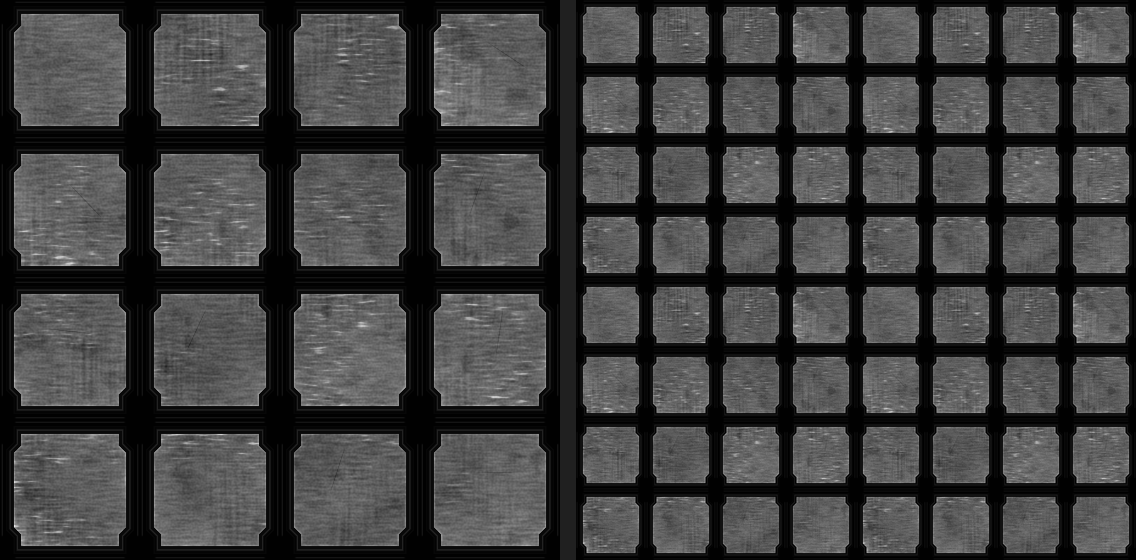
Left: one tile. Right: repeated 2 by 2.
Write a Shadertoy shader that draws this pattern.

```glsl
vec2 hash2(vec2 p) {
    vec3 q = fract(vec3(p.xyx) * vec3(0.1031, 0.1030, 0.0973));
    q += dot(q, q.yzx + 33.33);
    return fract((q.xx + q.yz) * q.zy);
}

float corner(vec2 i, vec2 f, vec2 o, vec2 period, float seed) {
    float a = 6.2831853 * hash2(mod(i + o, period) + seed).x;
    return dot(vec2(cos(a), sin(a)), f - o);
}

// Gradient noise that wraps over the canvas, freq in whole cells
float noise(vec2 uv, vec2 freq, float seed) {
    vec2 p = uv * freq, i = floor(p), f = p - i;
    vec2 u = f * f * f * (f * (f * 6.0 - 15.0) + 10.0);
    return mix(mix(corner(i, f, vec2(0, 0), freq, seed), corner(i, f, vec2(1, 0), freq, seed), u.x),
               mix(corner(i, f, vec2(0, 1), freq, seed), corner(i, f, vec2(1, 1), freq, seed), u.x), u.y);
}

float fbm(vec2 uv, float freq, float seed) {
    float sum = 0.0, amp = 1.0;
    for (int k = 0; k < 5; k++) {
        sum += amp * noise(uv, vec2(freq), seed + float(k) * 17.0);
        freq *= 2.0;
        amp *= 0.6;
    }
    return sum;
}

// Square with stepped, chamfered corners; negative inside
float panelDistance(vec2 p) {
    vec2 q = abs(p);
    float box = max(q.x, q.y) - 0.401;
    float notch = min(q.x - 0.349, (q.x + q.y - 0.667) * 0.7071);
    return max(box, notch);
}

float stroke(float d, float halfWidth, float px) {
    return 1.0 - smoothstep(halfWidth, halfWidth + px, abs(d));
}

float brushedMetal(vec2 uv, vec2 p, vec2 id) {
    vec2 r = hash2(id + 71.0);
    float clouds = fbm(uv, 7.0, 3.0);
    float wear = fbm(uv, 6.0, 131.0);
    float brush = noise(uv, vec2(22, 190), 211.0) + 0.7 * noise(uv, vec2(52, 236), 307.0);
    float upright = noise(uv, vec2(150, 9), 401.0);
    float grain = noise(uv, vec2(230), 503.0);

    float tone = 0.375 + 0.05 * (r.x - 0.5) - 0.05 * p.y;
    tone += 0.085 * clouds + 0.07 * grain;
    tone += brush * (0.085 + 0.07 * smoothstep(-0.2, 0.5, wear));
    tone += upright * 0.12 * smoothstep(-0.1, 0.5, noise(uv, vec2(9, 5), 607.0));

    // Worn highlights and dark stains
    tone += 0.24 * smoothstep(0.25, 0.7, brush) * smoothstep(0.0, 0.5, wear);
    tone -= 0.07 * smoothstep(0.25, 0.7, fbm(uv, 14.0, 701.0));

    // An occasional long scratch
    vec2 dir = vec2(cos(r.x * 6.2832), sin(r.x * 6.2832));
    vec2 s = p - (r - 0.5) * 0.3;
    float scratch = smoothstep(0.006, 0.001, abs(dot(s, vec2(-dir.y, dir.x)))) * smoothstep(0.2, 0.1, abs(dot(s, dir)));
    return tone - 0.07 * scratch * step(0.65, r.y);
}

void mainImage(out vec4 fragColor, in vec2 fragCoord) {
    vec2 uv = fragCoord / iResolution.xy;
    vec2 id = mod(floor(uv * 4.0), 4.0);
    vec2 p = fract(uv * 4.0) - 0.5;
    float px = 4.0 / min(iResolution.x, iResolution.y);
    float d = panelDistance(p);

    // Frame: sloped shoulder and thin ridge around each panel
    float tone = 0.005 + 0.03 * (1.0 - smoothstep(0.03, 0.045, d));
    tone += 0.10 * stroke(d - 0.027, 0.001, px);
    tone += 0.025 * stroke(d - 0.05, 0.001, px);

    // Paired grooves along the gaps, fading out at the crossings
    vec2 gap = 0.5 - abs(p);
    float rails = stroke(gap.x - 0.016, 0.001, px) * smoothstep(0.165, 0.18, gap.y);
    rails = max(rails, stroke(gap.y - 0.016, 0.001, px) * smoothstep(0.10, 0.12, gap.x));
    tone += 0.075 * rails;

    // Panel face with a rubbed bright rim
    float metal = brushedMetal(uv, p, id);
    float rub = 0.7 + 0.8 * noise(uv, vec2(60), 809.0);
    metal += rub * (0.13 * smoothstep(-0.014, -0.004, d) + 0.07 * exp(d * 45.0));
    tone = mix(tone, metal, 1.0 - smoothstep(-0.5 * px, 0.5 * px, d));

    fragColor = vec4(vec3(clamp(tone, 0.0, 1.0)), 1.0);
}
```
